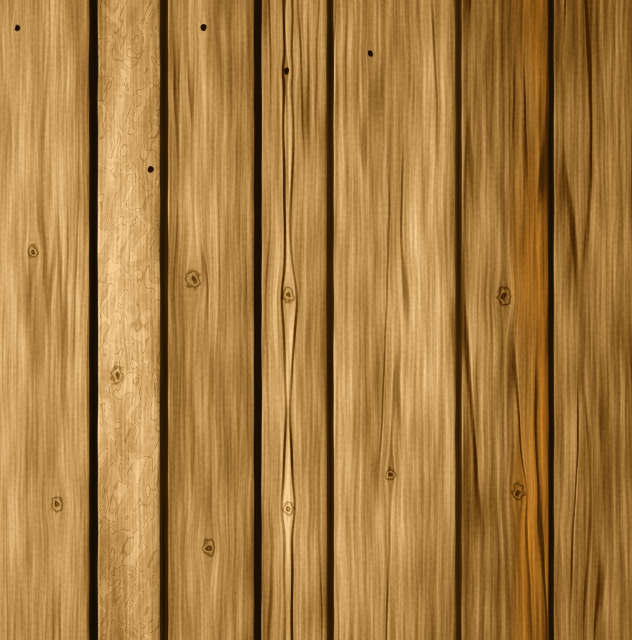
A Shadertoy shader for this texture:

```glsl
float hash(vec2 p) {
    vec3 q = fract(p.xyx * 0.1031);
    q += dot(q, q.yzx + 33.33);
    return fract((q.x + q.y) * q.z);
}

float cornerSlope(vec2 cell, vec2 offset) {
    float angle = 6.2832 * hash(cell);
    return dot(vec2(cos(angle), sin(angle)), offset);
}

// Gradient noise, roughly -0.6 to 0.6
float noise(vec2 p) {
    vec2 i = floor(p), f = p - i;
    vec2 w = f * f * f * (f * (f * 6.0 - 15.0) + 10.0);
    vec2 e = vec2(1, 0);
    return mix(mix(cornerSlope(i, f), cornerSlope(i + e, f - e), w.x),
               mix(cornerSlope(i + e.yx, f - e.yx), cornerSlope(i + 1.0, f - 1.0), w.x), w.y);
}

// Surface height: fibres, ridges and long drying cracks
float grainHeight(vec2 p, float rough) {
    p.x += 0.005 * noise(p * vec2(9, 4)) + 0.0015 * noise(p * vec2(30, 14));
    float ridges = noise(p * vec2(125, 3.5));
    float fibres = noise(p * vec2(260, 12));
    float line = abs(noise(p * vec2(42, 1.8)));
    float patches = smoothstep(-0.1, 0.35, noise(p * vec2(17, 2.7) + 40.0));
    float crack = smoothstep(0.11, 0.015, line) * patches;
    return rough * (0.42 * ridges - 0.55 * crack) + 0.2 * fibres;
}

vec3 woodColor(float tone) {
    vec3 t = pow(vec3(clamp(tone, 0.0, 1.15)), vec3(1, 1.13, 1.65));
    return mix(vec3(0.24, 0.12, 0.015), vec3(0.87, 0.70, 0.46), t);
}

void mainImage(out vec4 fragColor, in vec2 fragCoord) {
    vec2 uv = fragCoord / iResolution.xy;
    float aa = 0.8 / iResolution.x;

    // Find the plank and the distance to its nearest gap
    float seams[8] = float[8](-0.02, 0.148, 0.2595, 0.408, 0.5225, 0.7255, 0.872, 1.03);
    float tones[7] = float[7](0.82, 0.90, 0.72, 0.76, 0.77, 0.56, 0.57);
    float roughness[7] = float[7](0.55, 0.15, 0.75, 0.65, 0.8, 1.15, 0.95);
    int plank = 0;
    float gap = 1.0, gapSide = 0.0, gapId = 0.0;
    for (int i = 1; i < 7; i++) {
        float offset = uv.x - seams[i];
        float d = abs(offset) - mix(0.0074, 0.004, uv.x)
                + 0.0012 * noise(vec2(uv.y * 14.0, float(i) * 7.3 + sign(offset) * 0.4));
        if (offset > 0.0) plank = i;
        if (d < gap) {
            gap = d;
            gapSide = sign(offset);
            gapId = float(i);
        }
    }
    float id = float(plank), left = seams[plank], width = seams[plank + 1] - left;
    float across = (uv.x - left) / width;
    float rough = roughness[plank];

    // Knots bend the grain; the last one of each plank is an open hole
    vec2 grain = uv;
    float knotTone = 0.0, hole = 0.0;
    for (int j = 0; j < 3; j++) {
        vec2 seed = vec2(id * 5.0 + 3.0, float(j) * 11.0 + 2.0);
        if (plank == 6 || hash(seed + 0.5) < 0.15) continue;
        float place = plank == 3 && j < 2 ? 0.42 : mix(0.2, 0.85, hash(seed));
        vec2 d = uv - vec2(left + width * place, (float(j) + mix(0.2, 0.9, hash(seed + 7.0))) / 3.0);
        float r = j == 2 ? 0.0045 : mix(0.007, 0.011, hash(seed + 3.0));
        float e = length(d * vec2(1, 0.75)) / r + 0.5 * noise(uv * 130.0);
        grain.x -= 1.1 * r * d.x / (abs(d.x) + 0.4 * r)
                 * exp(-d.y * d.y / (r * r * 18.0) - abs(d.x) / (r * 2.5));
        if (j == 2) hole = max(hole, smoothstep(1.15, 0.7, e));
        else knotTone -= smoothstep(1.5, 0.8, e) * (0.2 + 0.2 * sin(e * 8.0))
                       + 0.2 * smoothstep(0.5, 0.1, e);
    }

    // Grain with a side-lit relief
    vec2 p = grain + vec2(0, id * 17.3);
    float height = grainHeight(p, rough);
    float relief = height - grainHeight(p - vec2(0.0022, 0), rough);
    float tone = tones[plank] + 0.75 * height + 0.22 * relief + knotTone;
    tone += 0.3 * noise(p * vec2(14, 1.5)) + 0.16 * noise(p * vec2(40, 9));
    tone += 0.07 * noise(uv * vec2(190, 170));

    // Smooth mottled plank
    if (plank == 1) {
        float mottle = noise(p * vec2(75, 32) + 2.0 * noise(p * 25.0));
        tone += 0.16 * mottle - 0.18 * smoothstep(0.07, 0.0, abs(mottle - 0.15));
    }
    // Twin wavering groove along the heart of the knotty plank
    if (plank == 3) {
        float center = left + width * 0.42 + 0.007 * noise(vec2(uv.y * 5.0, 3.0));
        float spread = 0.006 + 0.006 * noise(vec2(uv.y * 7.0, 9.0));
        float groove = abs(abs(grain.x - center) - spread);
        float depth = 0.55 + 0.7 * noise(vec2(uv.y * 6.0, grain.x * 90.0));
        tone -= depth * smoothstep(0.0032, 0.0005, groove);
        tone += 0.15 * smoothstep(0.006, 0.002, abs(grain.x - center - 0.001));
    }

    // Light falls off from the left middle, and edges round over
    vec2 fromLight = (uv - vec2(0.25, 0.47)) * vec2(0.55, 1.1);
    tone += 0.08 - 0.5 * dot(fromLight, fromLight);
    tone += gapSide * 0.16 * smoothstep(0.005, 0.001, gap);
    tone -= 0.1 * smoothstep(0.02, 0.0, gap);
    vec3 color = woodColor(tone);

    // Warm stain down one side of the dark plank
    if (plank == 5) {
        float stain = smoothstep(0.55, 0.85, across + 0.3 * noise(vec2(across * 4.0, uv.y * 3.0)));
        stain *= 0.75 + 0.4 * noise(p * vec2(60, 3));
        color = mix(color, vec3(0.72, 0.42, 0.07) * (0.5 + 0.75 * tone), 0.8 * stain);
    }
    color = mix(color, vec3(0.13, 0.06, 0.01), hole);

    // Shadowed gaps, some deeper than others
    float glow = 0.35 + 0.65 * hash(vec2(gapId, 4.0));
    glow *= 1.0 + 0.3 * noise(vec2(uv.x * 300.0, uv.y * 6.0)) + 60.0 * gap;
    vec3 gapColor = vec3(0.30, 0.17, 0.02) * (gapId == 3.0 ? 0.35 : glow);
    color = mix(color, gapColor, smoothstep(aa, -aa, gap));
    fragColor = vec4(clamp(color, 0.0, 1.0), 1.0);
}
```
